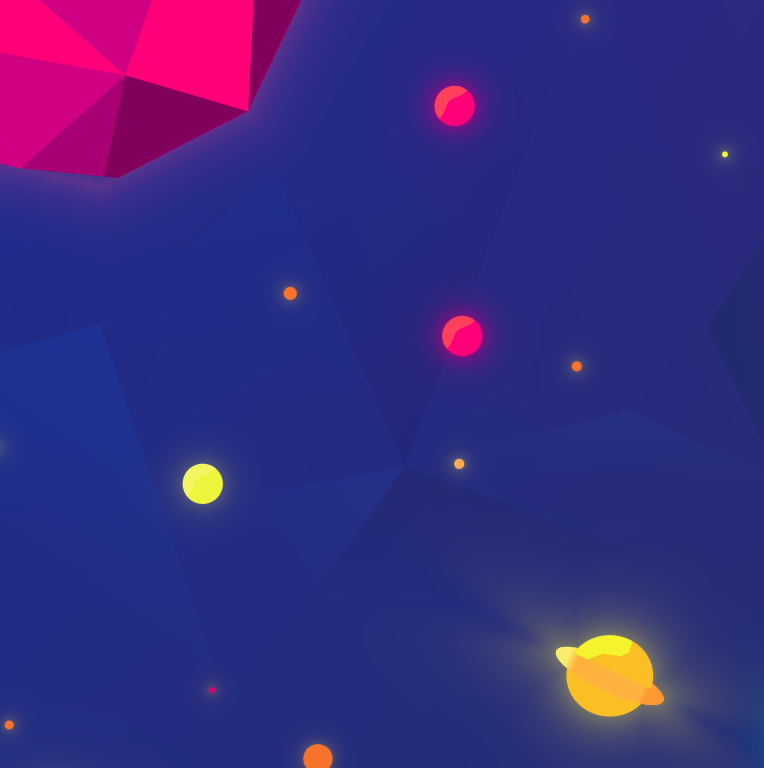
A WebGL 1 fragment shader for this background:

```glsl
precision highp float;
// A night-blue space scene: a faceted pink gem, glossy planets and a ringed world.
// Faint triangles that fade away from one corner fold the backdrop into facets;
// distance functions give each body its smooth edge and soft halo.

uniform vec2 u_resolution;

#define PINK vec3(1.0, 0.0, 0.47)
#define PLUM vec3(0.50, 0.0, 0.36)
#define MAGENTA vec3(0.81, 0.0, 0.51)
#define ORANGE vec3(0.97, 0.45, 0.17)
#define LEMON vec3(0.93, 0.96, 0.24)
#define AMBER vec3(0.98, 0.75, 0.14)
#define HAZE vec3(0.42, 0.44, 0.46)
#define GEM_GLOW 0.032
#define RING_SIZE vec2(0.077, 0.021)
#define RING_TILT 0.44

float fill(float d) {
  return clamp(0.5 - d * u_resolution.y, 0.0, 1.0);
}

float halo(float d, float width) {
  return exp(-max(d, 0.0) / width);
}

// Signed distance to the line through a and b
float edge(vec2 p, vec2 a, vec2 b) {
  vec2 e = b - a;
  return ((p.x - a.x) * e.y - (p.y - a.y) * e.x) / length(e);
}

float triangle(vec2 p, vec2 a, vec2 b, vec2 c) {
  float s = sign(edge(c, a, b));
  float inside = min(edge(p, a, b) * s, min(edge(p, b, c) * s, edge(p, c, a) * s));
  return fill(-inside);
}

// Triangle at full strength at the apex, fading to nothing along side bc
float facet(vec2 p, vec2 apex, vec2 b, vec2 c) {
  return triangle(p, apex, b, c) * edge(p, b, c) / edge(apex, b, c);
}

float segment(vec2 p, vec2 a, vec2 b) {
  vec2 e = b - a;
  return length(p - a - e * clamp(dot(p - a, e) / dot(e, e), 0.0, 1.0));
}

float ellipse(vec2 p, vec2 size) {
  float k = length(p / size);
  return k * (k - 1.0) / max(length(p / (size * size)), 0.001);
}

vec3 backdrop(vec2 p) {
  vec3 low = mix(vec3(0.135, 0.175, 0.51), vec3(0.145, 0.17, 0.46), p.x);
  vec3 high = mix(vec3(0.115, 0.165, 0.56), vec3(0.17, 0.16, 0.50), p.x);
  vec3 col = mix(low, high, p.y);
  vec2 hub = vec2(0.527, 0.393), west = vec2(0.130, 0.578);
  vec2 north = vec2(0.358, 0.779), east = vec2(0.820, 0.466);
  col += vec3(-0.01, 0.03, 0.055) * facet(p, west, vec2(-0.26, 0.469), vec2(0.289, 0.102));
  col += vec3(-0.01, 0.01, 0.025) * facet(p, north, west, hub);
  col -= vec3(0.005, 0.015, 0.025) * facet(p, hub, north, vec2(0.76, 1.0));
  col += vec3(0.0, 0.02, 0.03) * facet(p, hub, vec2(0.28, 0.345), vec2(0.39, 0.2));
  col -= vec3(0.005, 0.01, 0.035) * facet(p, hub, vec2(0.39, 0.2), vec2(0.92, 0.25));
  col += vec3(0.0, 0.025, 0.025) * facet(p, east, hub, vec2(1.05, 0.36));
  col -= vec3(0.035, 0.0, 0.06) * facet(p, vec2(0.921, 0.573), vec2(1.1, 0.857), vec2(1.1, 0.2));
  // Light leaking in from beyond the frame
  col = mix(col, vec3(0.0, 0.40, 0.62), 0.75 * halo(length((p - vec2(1.01, 0.03)) * vec2(1.0, 0.45)), 0.022));
  col = mix(col, HAZE, 0.4 * halo(length((p - vec2(0.07, -0.02)) * vec2(0.5, 1.0)), 0.02));
  return mix(col, LEMON, 0.4 * halo(length(p - vec2(-0.008, 0.418)), 0.009));
}

vec3 gem(vec3 col, vec2 p) {
  vec2 core = vec2(0.163, 0.902), right = vec2(0.323, 0.855), foot = vec2(0.132, 0.757);
  vec2 heel = vec2(0.026, 0.781), left = vec2(-0.065, 0.79), top = vec2(0.424, 1.065);
  vec2 ridge = vec2(0.334, 1.065), notch = vec2(0.221, 1.065);
  vec2 crest = vec2(-0.022, 1.065), rim = vec2(-0.065, 0.943);
  float d = min(min(segment(p, top, right), segment(p, right, foot)),
                min(segment(p, foot, heel), segment(p, heel, left)));
  col = mix(col, vec3(0.58, 0.23, 0.58), 0.5 * halo(d, GEM_GLOW));
  float body = max(max(edge(p, right, top), edge(p, foot, right)),
                   max(edge(p, heel, foot), edge(p, left, heel)));
  vec3 face = mix(PINK, PLUM, triangle(p, ridge, top, right));
  face = mix(face, PLUM, triangle(p, core, right, foot));
  face = mix(face, vec3(0.66, 0.0, 0.45), triangle(p, core, foot, heel));
  face = mix(face, MAGENTA, max(triangle(p, core, heel, rim), triangle(p, heel, left, rim)));
  face = mix(face, MAGENTA, triangle(p, core, crest, notch));
  return mix(col, face, fill(body));
}

// Ball with a bent patch of light on its upper left
vec3 planet(vec3 col, vec2 p, vec3 tone, vec3 shine, vec3 glow, float strength) {
  float radius = 0.0262, d = length(p) - radius;
  vec2 q = p / radius;
  float bend = 0.15 + 0.35 * (1.0 - smoothstep(0.0, 1.2, abs(q.x + q.y)));
  col = mix(col, glow, strength * halo(d, 0.015));
  return mix(col, mix(tone, shine, fill((bend - q.y + q.x) * radius * 0.7)), fill(d));
}

vec3 dot_star(vec3 col, vec2 p, float radius, vec3 tone) {
  float d = length(p) - radius;
  col = mix(col, mix(HAZE, tone, 0.15), 0.45 * halo(d, 0.008));
  return mix(col, tone, fill(d));
}

vec3 ringed(vec3 col, vec2 p) {
  float c = cos(RING_TILT), s = sin(RING_TILT);
  vec2 q = vec2(c * p.x - s * p.y, s * p.x + c * p.y);
  float ball = ellipse(p, vec2(0.0565, 0.053)), ring = ellipse(q, RING_SIZE);
  col = mix(col, vec3(0.64, 0.62, 0.36), 0.6 * halo(min(ball, ring), 0.032));
  vec3 band = mix(vec3(0.97, 0.93, 0.42), vec3(1.0, 0.70, 0.24), smoothstep(-0.062, -0.045, q.x));
  band = mix(band, vec3(1.0, 0.60, 0.20), smoothstep(0.045, 0.055, q.x));
  col = mix(col, band, fill(ring));
  // Zigzag border of the lit cap
  float cap = 0.024 + 0.012 * abs(fract(p.x * 22.0 + 0.2) - 0.5) + 0.12 * p.x;
  vec3 skin = mix(AMBER, vec3(0.96, 0.95, 0.18), fill(max(cap - p.y, p.x - 0.025 - 0.3 * (p.y - 0.03))));
  col = mix(col, skin, fill(ball));
  return mix(col, band, fill(max(ring, q.y - 0.007)));
}

void main() {
  vec2 p = gl_FragCoord.xy / u_resolution.y;
  vec3 col = gem(backdrop(p), p);
  vec3 coral = vec3(1.0, 0.25, 0.36), violet = vec3(0.70, 0.0, 0.52);
  col = planet(col, p - vec2(0.592, 0.862), PINK, coral, violet, 0.6);
  col = planet(col, p - vec2(0.602, 0.5625), PINK, coral, violet, 0.6);
  col = planet(col, p - vec2(0.264, 0.370), LEMON, vec3(0.95, 0.97, 0.38), HAZE, 0.55);
  col = dot_star(col, p - vec2(0.762, 0.975), 0.0056, ORANGE);
  col = dot_star(col, p - vec2(0.944, 0.799), 0.0038, LEMON);
  col = dot_star(col, p - vec2(0.378, 0.618), 0.0085, ORANGE);
  col = dot_star(col, p - vec2(0.751, 0.523), 0.0065, ORANGE);
  col = dot_star(col, p - vec2(0.598, 0.396), 0.0066, vec3(1.0, 0.67, 0.33));
  col = dot_star(col, p - vec2(0.276, 0.1015), 0.0040, vec3(0.85, 0.0, 0.45));
  col = dot_star(col, p - vec2(0.012, 0.056), 0.0058, ORANGE);
  col = dot_star(col, p - vec2(0.414, 0.012), 0.0190, ORANGE);
  gl_FragColor = vec4(ringed(col, p - vec2(0.794, 0.120)), 1.0);
}
```
